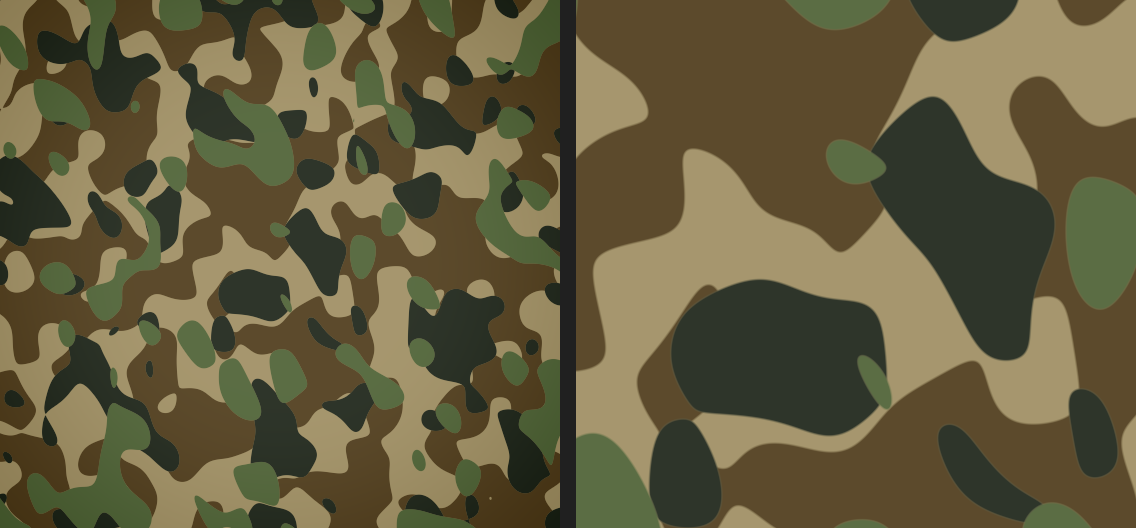
Left: the whole. Right: its middle third, enlarged.
Reproduce this pattern procedurally as a WebGL 2 fragment shader.

```glsl
#version 300 es
precision highp float;

// Woodland camouflage: tan, dark and green patches laid in turn over brown.
// Each patch layer is a smooth random field, a sum of plane waves with hashed
// direction, frequency and phase, cut at a level that sets its share of area.

uniform vec2 u_resolution;
out vec4 outColor;

const float TAU = 6.2831853;

// Palette at the centre of the cloth
const vec3 BROWN = vec3(0.362, 0.292, 0.172);
const vec3 TAN   = vec3(0.650, 0.590, 0.430);
const vec3 DARK  = vec3(0.180, 0.207, 0.163);
const vec3 GREEN = vec3(0.355, 0.428, 0.265);

// Cut levels, in standard deviations of the field
const float TAN_LEVEL   = 0.10;
const float DARK_LEVEL  = 0.70;
const float GREEN_LEVEL = 0.95;

// Field shape: frequencies are in cycles per canvas height
const int   WAVES     = 48;
const float FREQ_LOW  = 2.6;
const float FREQ_HIGH = 13.0;

// Finish
const float EDGE_SOFTNESS  = 0.0009;  // half width, in canvas heights
const float RIM_STRENGTH   = 0.18;
const float VIGNETTE_DEPTH = 0.115;
const float VIGNETTE_INNER = 0.24;
const float VIGNETTE_OUTER = 0.85;

// Integer hash of a wave index and a layer seed, mapped to 0..1
float hash(uint index, uint seed) {
    uint state = (index + seed * 1013u) * 747796405u + 2891336453u;
    uint word = ((state >> ((state >> 28u) + 4u)) ^ state) * 277803737u;
    word = (word >> 22u) ^ word;
    return float(word >> 8u) / 16777216.0;
}

// Random field of unit variance (x) and its gradient (yz);
// patches are elongated by the factor stretch along the angle lean.
vec3 waveField(vec2 p, uint seed, float lean, float stretch) {
    vec2 along = vec2(cos(lean), sin(lean));
    vec2 across = vec2(-along.y, along.x);
    float squeeze = sqrt(stretch);
    vec3 sum = vec3(0.0);
    for (int i = 0; i < WAVES; i++) {
        uint id = uint(i) * 3u;
        // Spread directions evenly and frequencies by octaves, with jitter
        float angle = 0.5 * TAU * (float(i) + hash(id, seed)) / float(WAVES);
        float pick = fract(float(i) * 0.618034 + 0.3 * hash(id + 1u, seed));
        float freq = FREQ_LOW * pow(FREQ_HIGH / FREQ_LOW, pick);
        vec2 k = TAU * freq * (along * cos(angle) / squeeze
                             + across * sin(angle) * squeeze);
        float phase = dot(k, p) + TAU * hash(id + 2u, seed);
        sum += vec3(cos(phase), -k * sin(phase));
    }
    return sum * sqrt(2.0 / float(WAVES));
}

// Coverage of the patches above a level, with an edge of even width
float patchMask(vec3 field, float level) {
    float dist = (field.x - level) / max(length(field.yz), 1.0);
    float soft = max(EDGE_SOFTNESS, 0.6 / u_resolution.y);
    return smoothstep(-soft, soft, dist);
}

// Lays one patch colour over the cloth, with a faint pale rim
vec3 layPatch(vec3 cloth, vec3 dye, float mask) {
    float rim = 4.0 * mask * (1.0 - mask);
    return mix(mix(cloth, dye, mask), TAN, RIM_STRENGTH * rim);
}

void main() {
    vec2 p = (gl_FragCoord.xy - 0.5 * u_resolution) / u_resolution.y;

    // Patch layers, from the bottom up
    float tanMask   = patchMask(waveField(p, 11u, 1.20, 1.15), TAN_LEVEL);
    float darkMask  = patchMask(waveField(p, 27u, 2.10, 1.25), DARK_LEVEL);
    float greenMask = patchMask(waveField(p, 43u, 2.10, 1.40), GREEN_LEVEL);

    vec3 color = BROWN;
    color = layPatch(color, TAN, tanMask);
    color = layPatch(color, DARK, darkMask);
    color = layPatch(color, GREEN, greenMask);

    // Darkening toward the border
    float shade = smoothstep(VIGNETTE_INNER, VIGNETTE_OUTER, length(p));
    color -= VIGNETTE_DEPTH * shade;

    outColor = vec4(clamp(color, 0.0, 1.0), 1.0);
}
```
